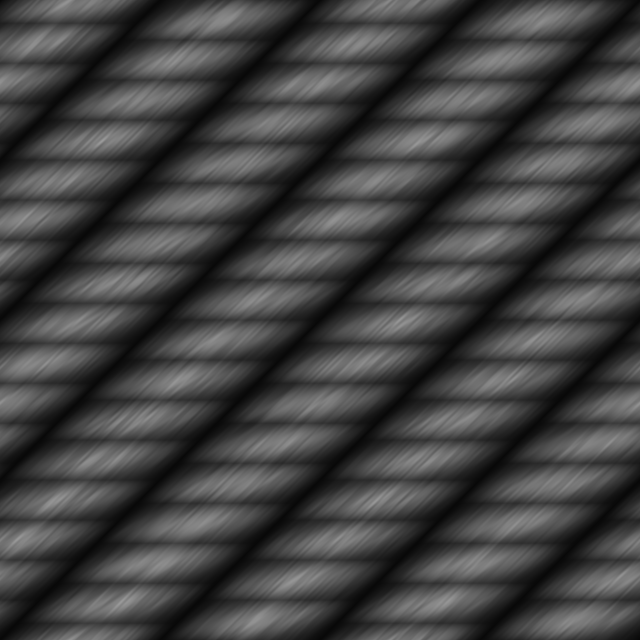
This pattern is drawn by a Shadertoy shader. Its source:

```glsl
// Diagonal twisted ropes in dark grey, with rounded strands and fine fibres; tiles seamlessly.

const float PI = 3.14159265;
const float ROPES = 4.0;             // ropes across the tile (even, so the stagger wraps)
const float STRANDS = 16.0;          // strands down the tile
const float STAGGER = 0.58;          // strand offset of every other rope
const float RIDGE_TILT = 0.45;       // lean of the strand ridge across the rope
const float CREASE_LIGHT = 0.40;     // light left in the crease between strands
const float GROOVE_GREY = 0.03;      // grey of the gap between ropes
const float STRAND_GREY = 0.465;     // grey added on top of a strand
const float SPINE_GREY = 0.025;      // faint sheen along the rope centre
const float SPINE_WIDTH = 0.05;
const float FIBRE_DEPTH = 0.26;      // contrast of the fine fibres
const float BUNDLE_DEPTH = 0.22;     // contrast of the coarser fibre bundles
const vec2 FIBRE_CELLS = vec2(200.0, 14.0);
const vec2 BUNDLE_CELLS = vec2(55.0, 18.0);

float hash(vec2 p) {
    vec3 q = fract(vec3(p.xyx) * 0.1031);
    q += dot(q, q.yzx + 33.33);
    return fract((q.x + q.y) * q.z);
}

// Value noise that repeats after the given whole number of cells
float wrapNoise(vec2 p, vec2 cells) {
    vec2 i = floor(p);
    vec2 f = p - i;
    f = f * f * (3.0 - 2.0 * f);
    vec2 a = mod(i, cells);
    vec2 b = mod(i + 1.0, cells);
    return mix(mix(hash(a), hash(vec2(b.x, a.y)), f.x),
               mix(hash(vec2(a.x, b.y)), hash(b), f.x), f.y);
}

// Streaks along sheared axes; whole-number shears keep the tile closed
float fibres(vec2 uv) {
    float fine = wrapNoise(vec2(uv.x - uv.y, uv.y) * FIBRE_CELLS, FIBRE_CELLS);
    float bundle = wrapNoise(vec2(2.0 * uv.x - 3.0 * uv.y, uv.y) * BUNDLE_CELLS, BUNDLE_CELLS);
    return 1.0 + FIBRE_DEPTH * (fine - 0.5) + BUNDLE_DEPTH * (bundle - 0.5);
}

float ropeGrey(vec2 uv) {
    // Position across the rope and along its strands
    float ropes = ROPES * (uv.x - uv.y);
    float across = fract(ropes) - 0.5;
    float evenRope = 1.0 - mod(floor(ropes), 2.0);
    float along = fract(STRANDS * uv.y + STAGGER * evenRope);

    // Round rope body, round strands with a leaning ridge
    float body = cos(PI * across);
    float lean = RIDGE_TILT * across * 4.0 * along * (1.0 - along);
    float strand = sin(PI * (along - lean));
    float light = body * mix(CREASE_LIGHT, 1.0, strand);

    float spine = exp(-pow(across / SPINE_WIDTH, 2.0));
    return GROOVE_GREY + (STRAND_GREY * light + SPINE_GREY * spine) * fibres(uv);
}

void mainImage(out vec4 fragColor, in vec2 fragCoord) {
    // Four samples per pixel smooth the creases and the fibres
    float grey = 0.0;
    for (int i = 0; i < 4; i++) {
        vec2 offset = vec2(i % 2, i / 2) * 0.5 - 0.25;
        grey += 0.25 * ropeGrey((fragCoord + offset) / iResolution.xy);
    }
    fragColor = vec4(vec3(grey), 1.0);
}
```
